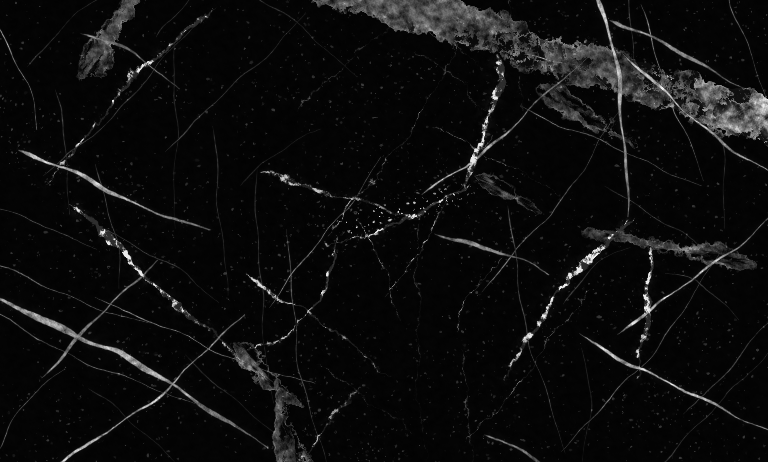
Give the GLSL for this texture, as a WebGL 2 fragment shader.

```glsl
#version 300 es
precision highp float;
// Black marble: a broad pitted grey seam, frayed mineral pockets, crumbly
// fractures and many fine straight veins over near-black, dusty stone.
// Veins are warped segments; layered sines and cellular noise add the grain.
#define BASE_TONE 0.014
#define STONE_TONE 0.38
#define VEIN_TONE 0.62
#define HAIR_TONE 0.40
#define DUST_TONE 0.22
#define VEIN_COUNT 14
#define HAIR_COUNT 50
#define VEIN_WIDTH 0.0034
#define ROUGHNESS 0.008

uniform vec2 u_resolution;
out vec4 fragColor;
float pixel;

float hash1(float n) { return fract(sin(n * 127.1 + 3.7) * 4375.85); }
vec2 hash2(vec2 c) {
  return fract(sin(vec2(dot(c, vec2(127.1, 311.7)), dot(c, vec2(269.5, 183.3)))) * 4375.85);
}

// Layered, rotated sines, roughly -1 to 1
float waves(vec2 p) {
  float sum = 0.0, amp = 0.6;
  for (int i = 0; i < 5; i++) {
    sum += amp * sin(p.x + 1.6 * sin(p.y * 1.1)) * cos(p.y + 1.3 * sin(p.x * 0.8));
    p = mat2(1.5, 1.15, -1.15, 1.5) * p + 1.9;
    amp *= 0.65;
  }
  return sum;
}

// Cellular noise: nearest distance, second distance, cell id
vec3 cells(vec2 p) {
  vec3 best = vec3(9.0, 9.0, 0.0);
  for (int k = 0; k < 9; k++) {
    vec2 cell = floor(p) + vec2(k % 3 - 1, k / 3 - 1), h = hash2(cell);
    float d = length(cell + h - p);
    if (d < best.x) best = vec3(d, best.x, fract(h.x * 7.3 + h.y * 31.0));
    else best.y = min(best.y, d);
  }
  return best;
}

// Coordinates along and across a segment, and its length
vec3 along(vec2 p, vec4 ends) {
  vec2 span = ends.zw - ends.xy, dir = normalize(span);
  p -= ends.xy;
  return vec3(dot(p, dir), dot(p, vec2(-dir.y, dir.x)), length(span));
}

// Bowed vein, thinning towards its far end, with a faint halo
float vein(vec2 p, vec4 ends, float width, float bow) {
  vec3 q = along(p, ends);
  float t = clamp(q.x / q.z, 0.0, 1.0), seed = dot(ends, vec4(41.0, 23.0, 17.0, 31.0));
  float wander = 0.006 * sin(q.x * 15.0 + seed) + 0.003 * sin(q.x * 43.0 + seed * 2.3);
  q.y += 4.0 * t * (1.0 - t) * (bow + wander);
  float d = length(vec2(q.x - t * q.z, q.y));
  float taper = smoothstep(-0.03, 0.08, t) * (1.0 - 0.7 * t * t);
  float w = width * taper * (0.85 + 0.35 * sin(q.x * 31.0 + seed * 5.0));
  float core = 1.0 - smoothstep(w - 0.8 * pixel, w + 0.8 * pixel, d);
  return core * (0.4 + 0.6 * taper) + 0.1 * exp(-d / (width + 0.001)) * taper;
}

// Lens with ragged edges, pale rim and lengthwise dark splits
float pocket(vec2 p, vec4 ends, float width, float ragged) {
  vec3 q = along(p, ends);
  float t = clamp(q.x / q.z, 0.0, 1.0);
  float w = width * (1.15 - 1.0 * t) * smoothstep(-0.1, 0.25, t);
  float d = length(vec2(q.x - t * q.z, q.y)) + ragged * width;
  float fibre = waves(vec2(q.x * 14.0, q.y * 70.0) + ends.xy * 20.0);
  float fill = 1.0 - smoothstep(w - 1.2 * pixel, w + 1.2 * pixel, d);
  float rim = smoothstep(0.6 * w, w, d);
  return fill * max(smoothstep(-0.5, 0.1, fibre), 0.8 * rim) * (0.8 + 0.4 * rim);
}

void main() {
  vec2 p = gl_FragCoord.xy / u_resolution.y;
  float aspect = u_resolution.x / u_resolution.y;
  pixel = 1.0 / u_resolution.y;
  // Shared grain and warps
  float coarse = waves(p * 9.0), medium = waves(p * 27.0 + 4.0), fine = waves(p * 95.0);
  vec2 smoothP = p + 0.002 * vec2(coarse, medium);
  vec2 roughP = p + ROUGHNESS * vec2(medium + 0.3 * fine, waves(p * 37.0 + 9.0));
  float grain = clamp(0.9 + 0.4 * fine + 0.2 * coarse, 0.3, 1.5);
  float crumb = 0.2 + 1.2 * smoothstep(-0.3, 0.6, fine + 0.5 * medium);

  // Cloudy mineral, opened into dark pits with a pale web
  vec3 pit = cells(p * vec2(24.0, 32.0) + 0.6 * vec2(medium, fine));
  float web = 1.0 - smoothstep(0.05, 0.4, pit.y - pit.x);
  float cloud = max(STONE_TONE * (0.85 + 0.4 * medium + 0.5 * fine), 0.04);
  float pitted = smoothstep(0.0, 0.35, 0.6 * coarse + pit.z - 0.45);
  float stone = mix(cloud, 0.03 + web * cloud, pitted);
  float ragged = 0.35 * coarse + 0.5 * medium + 0.2 * fine;
  vec3 s = along(p, vec4(0.72, 1.03, 1.72, 0.72));
  float d = abs(s.y) + 0.032 * ragged;
  float seam = 1.0 - smoothstep(0.045 - pixel, 0.045 + pixel, d);
  float tone = seam * stone * (0.85 + 0.25 * smoothstep(0.025, 0.045, d)
    + 0.75 * smoothstep(1.4, 1.65, p.x));
  float body = pocket(p, vec4(1.63, 0.43, 1.27, 0.50), 0.024, ragged);
  body = max(body, pocket(p, vec4(0.51, 0.25, 0.65, 0.12), 0.034, ragged));
  body = max(body, pocket(roughP, vec4(0.63, -0.06, 0.60, 0.19), 0.034, ragged));
  body = max(body, pocket(roughP, vec4(0.18, 0.84, 0.31, 1.03), 0.030, ragged));
  body = max(body, pocket(p, vec4(1.03, 0.62, 1.17, 0.54), 0.018, ragged));
  body = max(body, pocket(roughP, vec4(1.17, 0.81, 1.38, 0.68), 0.025, ragged));
  tone = max(tone, body * cloud);

  // Main fractures, crumbly then smooth
  float crack = vein(roughP, vec4(1.08, 0.88, 0.99, 0.58), 0.007, -0.025);
  crack = max(crack, vein(roughP, vec4(1.02, 0.60, 0.71, 0.47), 0.004, -0.015));
  crack = max(crack, vein(roughP, vec4(0.73, 0.49, 0.52, 0.24), 0.003, -0.06));
  crack = max(crack, vein(roughP, vec4(1.37, 0.53, 1.09, 0.18), 0.007, 0.02));
  crack = max(crack, vein(roughP, vec4(0.15, 0.56, 0.52, 0.22), 0.007, 0.0));
  crack = max(crack, vein(roughP, vec4(0.46, 0.98, 0.10, 0.60), 0.004, 0.02));
  crack = max(crack, vein(roughP, vec4(1.41, 0.46, 1.38, 0.18), 0.007, 0.0));
  tone = max(tone, crack * crumb * VEIN_TONE * 1.25);
  crack = vein(smoothP, vec4(-0.02, 0.36, 0.58, 0.03), 0.007, -0.02);
  crack = max(crack, vein(smoothP, vec4(1.29, 1.02, 1.36, 0.53), 0.005, -0.02));
  tone = max(tone, crack * grain * VEIN_TONE);

  // Scattered veins, then hairlines, in three leaning families
  for (int i = 0; i < VEIN_COUNT + HAIR_COUNT; i++) {
    float n = float(i), r = hash1(n), h = hash1(n + 71.0);
    bool hair = i >= VEIN_COUNT, rough = i % 4 == 3;
    float lean = i % 3 == 0 ? 0.8 : (i % 3 == 1 ? -0.55 : (hair ? -1.4 : -0.4));
    lean += 0.4 * (r - 0.5);
    vec2 mid = fract(vec2(0.13, 0.31) + n * vec2(0.7549, 0.5698)) * vec2(aspect, 1.0);
    vec2 reach = (0.09 + 0.2 * h) * vec2(cos(lean), sin(lean));
    float width = hair ? 0.0009 : VEIN_WIDTH * (0.6 + 0.9 * r);
    float line = vein(rough ? roughP : smoothP, vec4(mid - reach, mid + reach), width, 0.04 * (h - 0.5));
    float light = hair ? HAIR_TONE * (0.4 + 1.1 * r * r) : VEIN_TONE * (0.7 + 0.4 * h);
    tone = max(tone, line * light * (rough ? crumb : grain));
  }

  // Uneven dust, and bright crumbs by the central fracture
  vec3 speck = cells(p * 110.0 + 0.8 * vec2(medium, coarse));
  float size = 0.12 + 0.4 * fract(speck.z * 17.0);
  float mote = (1.0 - smoothstep(0.3 * size, size, speck.x)) * smoothstep(-0.4, 0.3, fine);
  tone += DUST_TONE * mote * step(0.8 - 0.3 * coarse, speck.z) * fract(speck.z * 29.0);
  vec3 c = along(roughP, vec4(0.76, 0.51, 0.99, 0.58));
  float gap = length(vec2(c.x - clamp(c.x, 0.0, c.z), c.y)) / 0.022;
  tone += 0.9 * mote * exp(-gap * gap) * step(0.45, speck.z);
  tone += BASE_TONE + 0.006 * fine;
  fragColor = vec4(vec3(clamp(tone, 0.0, 0.92)), 1.0);
}
```
